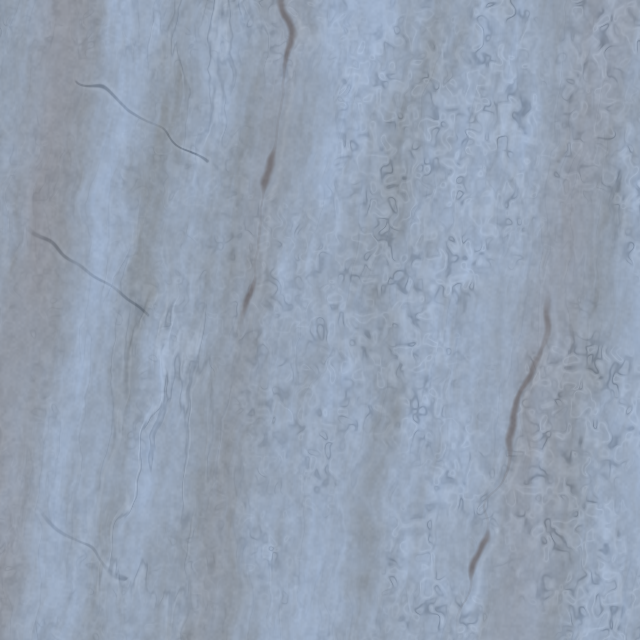
A Shadertoy shader for this texture:

```glsl
// Blue-grey banded travertine with leaning strata, brown fissures and fine cracks

float hash(vec2 p) {
    return fract(sin(dot(p, vec2(127.1, 311.7))) * 43758.5453);
}

float noise(vec2 p) {
    vec2 i = floor(p), f = fract(p);
    f = f * f * (3.0 - 2.0 * f);
    return mix(mix(hash(i), hash(i + vec2(1, 0)), f.x),
               mix(hash(i + vec2(0, 1)), hash(i + vec2(1, 1)), f.x), f.y);
}

float fbm(vec2 p) {
    float sum = 0.0, amp = 0.53;
    for (int i = 0; i < 4; i++) {
        sum += amp * noise(p);
        p = mat2(0.99, 0.1, -0.1, 0.99) * p * 2.03 + 17.3;
        amp *= 0.5;
    }
    return sum;
}

float band(float x, float center, float width) {
    float d = (x - center) / width;
    return exp(-d * d);
}

float ridge(float value, float level, float width) {
    return 1.0 - smoothstep(0.0, width, abs(value - level));
}

float segmentDistance(vec2 p, vec2 a, vec2 b, out float along) {
    vec2 ab = b - a;
    along = clamp(dot(p - a, ab) / dot(ab, ab), 0.0, 1.0);
    return length(p - a - ab * along);
}

void mainImage(out vec4 fragColor, in vec2 fragCoord) {
    vec2 uv = fragCoord / iResolution.xy;

    // Leaning, wavering coordinate across the strata
    float s = uv.x - 0.14 * (uv.y - 0.5);
    s += 0.05 * (fbm(uv * vec2(4.0, 3.0)) - 0.5);
    s += 0.026 * (fbm(uv * vec2(16.0, 13.0) + 7.0) - 0.5);
    vec2 strata = vec2(s, uv.y);

    // Broad bands, then finer streaks and mottling
    float blue = 0.54;
    blue += 0.4 * band(s, 0.14, 0.045) + 0.28 * band(s, 0.27, 0.03);
    blue += 0.45 * band(s, 0.51, 0.065) + 0.36 * band(s, 0.69, 0.05);
    blue -= 0.36 * band(s, 0.37, 0.055) + 0.25 * band(s, 0.205, 0.02);
    blue -= 0.22 * band(s, 0.61, 0.025) + 0.2 * band(s, 0.83, 0.04);
    blue += 0.95 * (fbm(strata * vec2(14.0, 1.8) + 3.0) - 0.5);
    blue += 0.6 * (fbm(strata * vec2(46.0, 5.0)) - 0.5);
    blue += 0.55 * (fbm(strata * vec2(100.0, 17.0) + 51.0) - 0.5);
    blue += 0.45 * (fbm(uv * vec2(36.0, 24.0)) - 0.5);
    blue = clamp(blue, -0.15, 1.1);
    vec3 color = mix(vec3(0.543, 0.578, 0.62), vec3(0.617, 0.683, 0.777), blue);

    // Warm brown stain
    float brown = 0.75 * band(s, 0.03, 0.05) + 0.6 * band(s, 0.87, 0.05)
                + 0.25 * band(s, 0.39, 0.035);
    brown *= 0.2 + 1.1 * fbm(strata * vec2(24.0, 3.0) + 31.0);
    color = mix(color, vec3(0.56, 0.562, 0.588), clamp(brown, 0.0, 0.75));

    // Pale mineral rims with a darker edge
    float rimField = fbm(strata * vec2(30.0, 6.0) + 11.0);
    float rimMask = (0.25 + 0.75 * band(s, 0.27, 0.07))
                  * smoothstep(0.2, 0.6, noise(uv * vec2(9.0, 5.0) + 5.0));
    color += rimMask * (0.04 * ridge(rimField, 0.5, 0.05)
                      - 0.055 * ridge(rimField, 0.57, 0.035));

    // Short curled marks, denser to the right
    vec2 curl = uv + 0.014 * vec2(noise(uv * 60.0), noise(uv * 60.0 + 9.0));
    float worm = noise(curl * vec2(105.0, 74.0));
    float wormMask = smoothstep(0.1, 0.6, noise(uv * vec2(14.0, 8.0) + 2.0))
                   * (0.3 + 0.7 * smoothstep(0.2, 0.75, uv.x));
    float pits = smoothstep(0.45, 0.85, noise(uv * vec2(54.0, 42.0) + 40.0));
    color -= wormMask * ridge(worm, 0.32, 0.2) * (0.017 + 0.075 * pits);
    color += wormMask * ridge(worm, 0.7, 0.2) * 0.034;

    // Broken brown fissures along the strata
    for (int i = 0; i < 2; i++) {
        float k = float(i);
        float center = mix(0.392, 0.77 + 0.16 * uv.y, k);
        center += 0.022 * (noise(vec2(uv.y * 19.0, k * 5.0)) - 0.5);
        float reach = smoothstep(0.0, 0.06, uv.y - 0.48 * (1.0 - k))
                    * (1.0 - smoothstep(0.48, 0.56, uv.y - 0.5 * (1.0 - k)));
        float opening = smoothstep(0.3, 0.75, noise(vec2(uv.y * 15.0, 3.0 + k * 8.0)));
        float gap = abs(s - center);
        float fissure = 1.0 - smoothstep(0.001, 0.003 + 0.006 * opening, gap);
        color = mix(color, vec3(0.41, 0.39, 0.4), reach * fissure * (0.12 + 0.6 * opening));
        color += 0.03 * reach * band(s, center + 0.014, 0.004);
    }

    // Thin cracks crossing the left side
    for (int i = 0; i < 3; i++) {
        float k = float(i), along;
        vec2 start = vec2(0.05 + 0.04 * k * (k - 1.0), 0.21 + 0.43 * k - 0.095 * k * (k - 1.0));
        vec2 span = vec2(0.16, -0.12) * (0.75 + 0.5 * hash(vec2(k, 4.0)));
        vec2 bent = uv + 0.025 * (vec2(noise(uv * 24.0), noise(uv * 24.0 + 6.0)) - 0.5);
        float d = segmentDistance(bent, start, start + span, along);
        float crack = 1.0 - smoothstep(0.0008, 0.004, d);
        float fade = 0.15 + 0.85 * noise(vec2(along * 7.0, k * 3.0));
        color -= 0.13 * crack * fade;
        color += 0.025 * band(d, 0.006, 0.003) * fade;
    }

    // Soft fine grain
    color += 0.03 * (noise(uv * vec2(130.0, 95.0)) - 0.5) + 0.024 * (noise(uv * 230.0) - 0.5);
    fragColor = vec4(color, 1.0);
}
```
